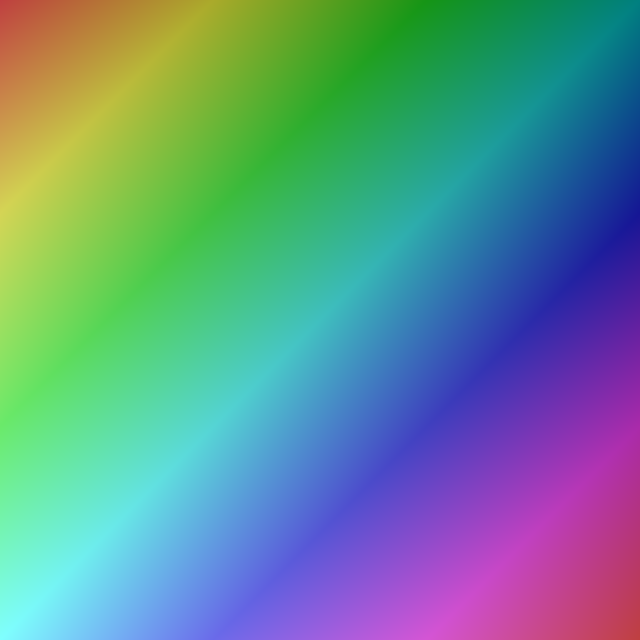
This background is drawn by a WebGL 2 fragment shader. Its source:

```glsl
#version 300 es
precision highp float;

// A full rainbow swept across one diagonal, from upper left to lower right.
// The other diagonal sets the brightness: every hue keeps the same chroma
// and is lifted evenly from the upper right corner to the lower left.

uniform vec2 u_resolution;
out vec4 fragColor;

const float CHROMA = 0.5;      // distance between weakest and strongest channel
const float MAX_LIFT = 0.5;    // white added at the lower left corner
const float HUE_START = 0.0;   // hue at the upper left corner
const float HUE_TURNS = 1.0;   // turns of the colour wheel across the diagonal

// Fully saturated colour, linear between the six primary and secondary hues
vec3 pureHue(float hue) {
    vec3 wheel = fract(hue + vec3(0.0, 2.0, 1.0) / 3.0);
    return clamp(abs(wheel * 6.0 - 3.0) - 1.0, 0.0, 1.0);
}

void main() {
    vec2 uv = gl_FragCoord.xy / u_resolution;

    // Progress along the two diagonals, each from 0 to 1
    float sweep = 0.5 * (uv.x + 1.0 - uv.y);
    float rise = 0.5 * (uv.x + uv.y);

    float hue = HUE_START + HUE_TURNS * sweep;
    float lift = MAX_LIFT * (1.0 - rise);

    fragColor = vec4(CHROMA * pureHue(hue) + lift, 1.0);
}
```
